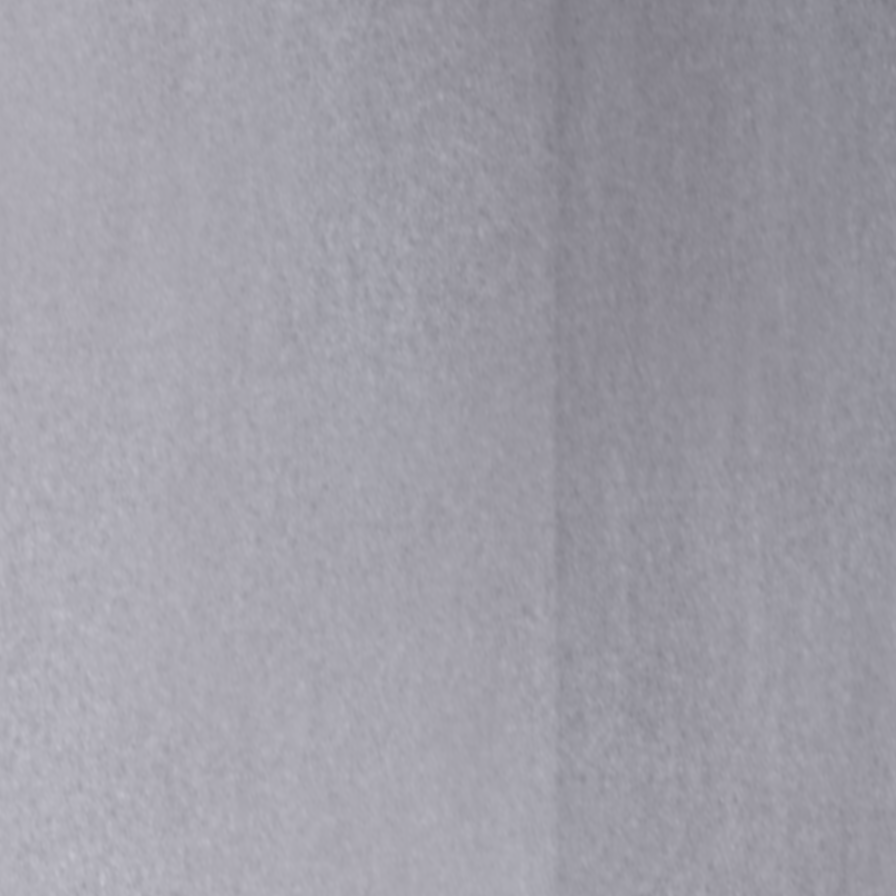
Give the GLSL for this texture, as a WebGL 2 fragment shader.

```glsl
#version 300 es
precision highp float;
// Soft brushed grey cloth wall with two tonal panels meeting at a vertical fold.

#define SEAM_X 0.621
#define SEAM_SOFT 0.005
#define SEAM_DEPTH 0.012
#define GRAIN_SCALE vec2(135.0, 85.0)
#define GRAIN_AMOUNT 0.025
#define FINE_SCALE vec2(240.0, 150.0)
#define FINE_AMOUNT 0.018
#define STREAK_SCALE vec2(85.0, 6.0)
#define STREAK_AMOUNT 0.018
#define MOTTLE_AMOUNT 0.013
#define FIBRE_LEAN 0.18
#define TINT vec3(0.0, -0.005, 0.030)

uniform vec2 u_resolution;
out vec4 outColor;

vec3 hash3(vec2 p) {
  vec3 q = fract(p.xyx * vec3(0.1031, 0.1030, 0.0973));
  q += dot(q, q.yxz + 33.33);
  return fract((q.xxy + q.yzz) * q.zyx);
}

// Cellular noise: one soft light or dark blob per jittered cell.
float blobNoise(vec2 p) {
  vec2 cell = floor(p);
  float sum = 0.0;
  for (int j = -1; j <= 1; j++) {
    for (int i = -1; i <= 1; i++) {
      vec2 id = cell + vec2(i, j);
      vec3 h = hash3(id + 71.0);
      vec2 d = p - id - h.xy;
      float k = max(0.0, 1.0 - dot(d, d));
      sum += (h.z * 2.0 - 1.0) * k * k * k;
    }
  }
  return sum;
}

// Broad uneven patches from layered, rotated sines.
float mottle(vec2 p) {
  float sum = 0.0;
  float amp = 0.5;
  for (int i = 0; i < 4; i++) {
    p += 0.35 * sin(p.yx * 1.3 + float(i));
    sum += amp * sin(p.x) * cos(p.y * 0.7);
    p = mat2(0.8, 0.6, -0.6, 0.8) * p * 1.8 + 2.3;
    amp *= 0.6;
  }
  return sum;
}

// Left panel: bright low at the left, falling off towards the fold.
float leftTone(vec2 uv) {
  float toFold = pow(clamp(uv.x / SEAM_X, 0.0, 1.0), 1.5);
  return 0.697 - 0.024 * uv.y - toFold * (0.042 + 0.084 * uv.y);
}

// Right panel: darker, deepest at the top beside the fold.
float rightTone(vec2 uv) {
  float across = clamp((uv.x - SEAM_X) / (1.0 - SEAM_X), 0.0, 1.0);
  float lift = 0.014 * sin(across * 3.1416);
  return 0.604 - 0.084 * pow(uv.y, 1.2) + lift + 0.008 * across;
}

void main() {
  vec2 uv = gl_FragCoord.xy / u_resolution;

  // Panels and fold
  float foldX = SEAM_X + 0.0012 * sin(uv.y * 9.0);
  float side = smoothstep(-SEAM_SOFT, SEAM_SOFT, uv.x - foldX);
  float tone = mix(leftTone(uv), rightTone(uv), side);
  float foldDist = (uv.x - foldX) / SEAM_SOFT;
  tone -= SEAM_DEPTH * exp(-foldDist * foldDist) * (0.3 + 0.7 * uv.y);

  // Nap: leaning short fibres, stronger in some patches
  float patches = mottle(uv * vec2(9.0, 6.0) + 4.0);
  float strength = clamp(0.95 + 0.5 * patches, 0.5, 1.5);
  vec2 lean = uv + vec2(uv.y * FIBRE_LEAN, 0.0);
  tone += GRAIN_AMOUNT * strength * blobNoise(lean * GRAIN_SCALE);
  tone += FINE_AMOUNT * strength * blobNoise(lean * FINE_SCALE + 37.0);

  // Vertical brush streaks, clearer on the right panel
  float streak = 0.8 * blobNoise(uv * STREAK_SCALE + 11.0);
  streak += 0.7 * blobNoise(uv * STREAK_SCALE * vec2(0.3, 0.5) + 53.0);
  tone += STREAK_AMOUNT * mix(0.5, 0.9, side) * streak;

  // Broad shading and a faint warm to cool drift
  float drift = mottle(uv * vec2(10.0, 4.5) + 1.0);
  tone += MOTTLE_AMOUNT * drift;
  vec3 color = vec3(tone) + TINT + vec3(-0.003, 0.002, 0.002) * drift;

  outColor = vec4(clamp(color, 0.0, 1.0), 1.0);
}
```
